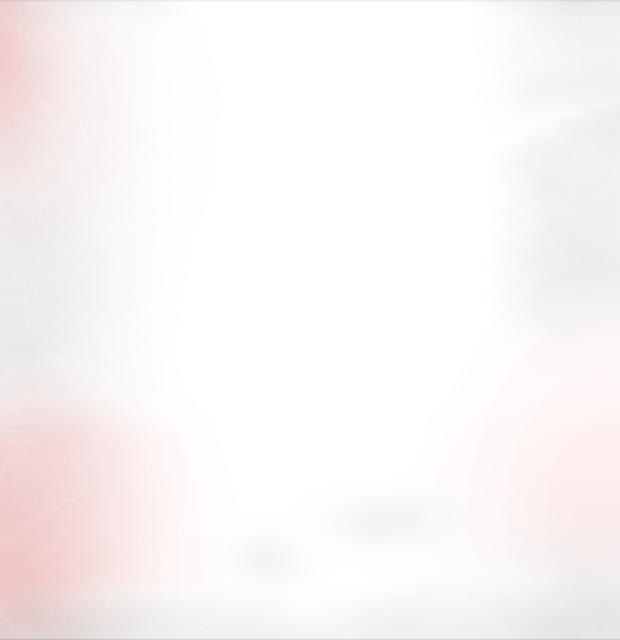
Write a WebGL 1 fragment shader that draws this background.

```glsl
precision highp float;
// Pale distressed paper: white centre, rose glows, grey clouds and fine scratches at the rim.

uniform vec2 u_resolution;

vec2 gradientAt(vec2 cell) {
  vec3 h = fract(cell.xyx * vec3(0.1031, 0.103, 0.0973));
  h += dot(h, h.yzx + 33.33);
  float angle = 6.2832 * fract((h.x + h.y) * h.z);
  return vec2(cos(angle), sin(angle));
}

float gradientNoise(vec2 p) {
  vec2 i = floor(p), f = fract(p);
  vec2 w = f * f * f * (f * (f * 6.0 - 15.0) + 10.0);
  vec2 e = vec2(1.0, 0.0);
  float low = mix(dot(gradientAt(i), f), dot(gradientAt(i + e), f - e), w.x);
  float high = mix(dot(gradientAt(i + e.yx), f - e.yx), dot(gradientAt(i + 1.0), f - 1.0), w.x);
  return mix(low, high, w.y);
}

float fbm(vec2 p) {
  float sum = 0.0, amplitude = 0.6;
  for (int i = 0; i < 5; i++) {
    sum += amplitude * gradientNoise(p);
    p = mat2(1.6, 1.2, -1.2, 1.6) * p + 7.3;
    amplitude *= 0.5;
  }
  return sum;
}

float glow(vec2 p, vec2 centre, vec2 radius) {
  vec2 d = (p - centre) / radius;
  return exp(-dot(d, d));
}

// Soft-edged terraces, n levels between 0 and 1
float terraces(float v, float n) {
  v = clamp(v, 0.0, 1.0) * n;
  return (floor(v) + smoothstep(0.75, 1.0, fract(v))) / n;
}

// Thin broken streaks in several directions
float scratches(vec2 p) {
  float sum = 0.0;
  for (int i = 0; i < 5; i++) {
    float k = float(i), a = 0.35 + k * 1.25;
    vec2 q = mat2(cos(a), sin(a), -sin(a), cos(a)) * p;
    q.y += 0.012 * gradientNoise(q * 9.0 + k);
    float ridge = 1.0 - smoothstep(0.0, 0.07, abs(gradientNoise(q * vec2(7.0, 48.0) + k * 17.0)));
    sum += ridge * smoothstep(0.12, 0.45, gradientNoise(q * vec2(13.0, 21.0) + k * 31.0));
  }
  return sum;
}

void main() {
  vec2 p = gl_FragCoord.xy / u_resolution;
  vec2 q = gl_FragCoord.xy / u_resolution.y;
  float cloud = fbm(q * vec2(5.0, 8.0));
  float grain = fbm(q * vec2(32.0, 65.0) + 4.0);
  vec2 s = p + 0.035 * vec2(cloud, fbm(q * 6.0 + 19.0));

  // Worn areas along the left, the lower rim and the upper right
  float left = 1.0 - smoothstep(0.02, 0.31, s.x + 0.025 * grain);
  float lower = 1.0 - smoothstep(0.0, 0.105, s.y + 0.02 * grain);
  lower *= 1.0 - 0.65 * glow(p, vec2(0.52, 0.06), vec2(0.08, 0.07));
  float rim = mix(0.77, 0.925, smoothstep(0.76, 0.86, s.y));
  float right = smoothstep(rim, rim + 0.13, s.x + 0.02 * grain) * smoothstep(0.4, 0.6, s.y);
  right = max(right, smoothstep(0.75, 0.95, s.x) * smoothstep(0.78, 0.86, s.y));

  // Grey tone
  float grey = 0.062 * left * (0.75 + 0.5 * glow(p, vec2(0.0, 0.53), vec2(0.3, 0.13)));
  grey += 0.065 * lower + 0.055 * right;
  grey += 0.05 * glow(s, vec2(0.62, 0.186), vec2(0.085, 0.035));
  grey += 0.04 * glow(s, vec2(0.43, 0.125), vec2(0.06, 0.032));
  grey += 0.05 * glow(s, vec2(1.0, 0.09), vec2(0.2, 0.1));
  grey += 0.022 * smoothstep(0.96, 1.0, s.y) * smoothstep(0.2, 0.3, abs(p.x - 0.53));
  grey *= 1.0 + 0.55 * cloud;

  // Rose tone
  float rose = 0.12 * glow(s, vec2(-0.01, 0.93), vec2(0.075, 0.14));
  rose += 0.045 * glow(s, vec2(0.0, 0.83), vec2(0.2, 0.21));
  rose += 0.11 * glow(s, vec2(0.0, 0.2), vec2(0.19, 0.14));
  rose += 0.09 * glow(s, vec2(0.02, 0.06), vec2(0.15, 0.08));
  rose += 0.025 * glow(s, vec2(0.05, 0.33), vec2(0.15, 0.06));
  rose += 0.03 * glow(s, vec2(0.98, 0.22), vec2(0.2, 0.15));

  // Terraced rose halos at the lower left and lower right
  float fall = max(p.y - 0.1, 0.0);
  float leftHalo = terraces((0.39 - p.x - 0.8 * fall * fall) / 0.17, 5.0);
  leftHalo *= smoothstep(0.06, 0.1, s.y) * (1.0 - smoothstep(0.3, 0.38, s.y));
  float ring = length((p - vec2(1.0, 0.2)) / vec2(0.335, 0.44));
  float rightHalo = terraces((1.06 - ring) / 0.72, 4.0) * smoothstep(0.08, 0.22, s.y);
  rose += 0.038 * leftHalo + 0.034 * rightHalo;

  // Paper grain and pale scratches stay inside the worn areas
  float wear = clamp(left + lower + 0.4 * right, 0.0, 1.0);
  float texture = wear * (0.018 * grain - 0.013 * scratches(q));
  float loss = max(grey + texture, 0.0);

  vec3 colour = vec3(1.0) - loss * vec3(1.0, 0.96, 0.96) - rose * vec3(0.08, 1.0, 1.02);
  colour.r -= 0.006 * right;

  // Fine grey lines on the upper and lower borders
  colour -= 0.07 * smoothstep(0.996, 1.0, p.y) + 0.12 * (1.0 - smoothstep(0.0, 0.003, p.y));
  gl_FragColor = vec4(clamp(colour, 0.0, 1.0), 1.0);
}
```
